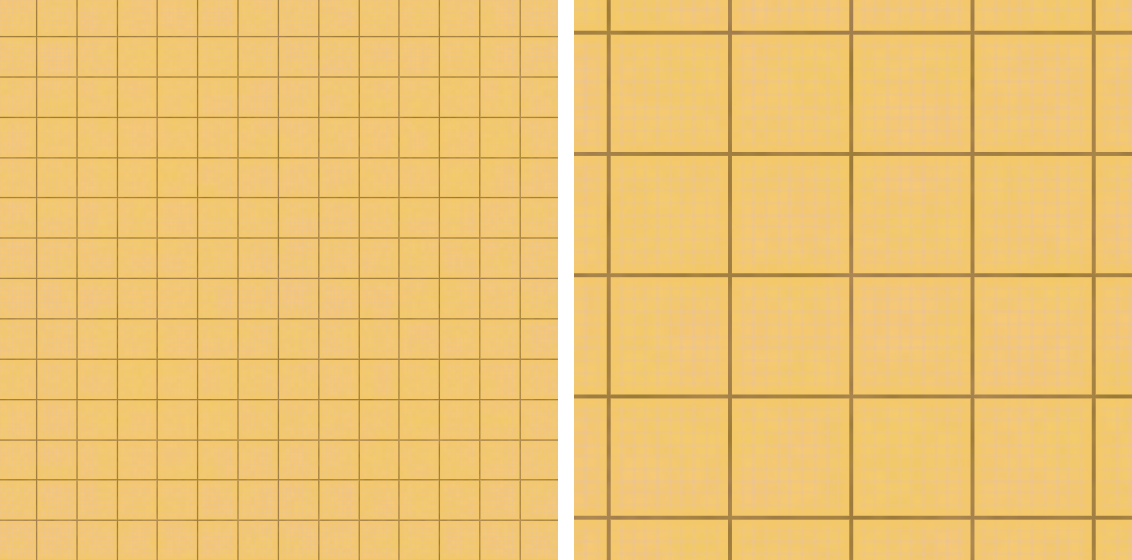
Left: the whole. Right: its middle third, enlarged.
A WebGL 2 fragment shader for this pattern:

```glsl
#version 300 es
precision highp float;

#define CELLS vec2(13.847, 13.887)   // major cells across and down
#define OFFSET vec2(0.907, 0.981)    // first major line, in cells
#define LATTICE vec2(510.0, 512.0)   // steps that lines settle on
#define MINOR_COUNT 10.0             // minor divisions per cell
#define MAJOR_WIDTH 1.2              // in lattice steps
#define MINOR_WIDTH 1.0              // in lattice steps
#define HALO_WIDTH 0.16              // richer paper beside major lines
#define BLOTCH_COUNT 32.0            // patches of uneven tint across
#define PAPER vec3(0.953, 0.785, 0.440)
#define PAPER_RICH vec3(0.955, 0.782, 0.400)
#define MINOR_INK vec3(0.925, 0.768, 0.565)
#define MAJOR_INK vec3(0.615, 0.480, 0.250)

uniform vec2 u_resolution;
out vec4 outColor;

float hash(vec2 p) {
    vec3 q = fract(vec3(p.xyx) * 0.1031);
    q += dot(q, q.yzx + 33.33);
    return fract((q.x + q.y) * q.z);
}

float valueNoise(vec2 p) {
    vec2 i = floor(p);
    vec2 f = fract(p);
    f = f * f * (3.0 - 2.0 * f);
    float low = mix(hash(i), hash(i + vec2(1.0, 0.0)), f.x);
    float high = mix(hash(i + vec2(0.0, 1.0)), hash(i + 1.0), f.x);
    return mix(low, high, f.y);
}

// Distance to the nearest line on each axis, in lattice steps;
// line centres are drawn toward the middle of a step
vec2 lineDistance(vec2 uv, float divisions) {
    vec2 count = CELLS * divisions;
    vec2 start = OFFSET * divisions;
    vec2 index = round(uv * count - start);
    vec2 centre = (index + start) / count * LATTICE;
    vec2 settled = mix(centre, floor(centre) + 0.5, 0.65);
    return abs(uv * LATTICE - settled);
}

// Share of a pixel covered by a line, on each axis
vec2 lineCoverage(vec2 d, float width, vec2 pixel) {
    vec2 right = min(d + 0.5 * pixel, vec2(0.5 * width));
    vec2 left = max(d - 0.5 * pixel, vec2(-0.5 * width));
    return clamp((right - left) / pixel, 0.0, 1.0);
}

void main() {
    vec2 uv = gl_FragCoord.xy / u_resolution;
    vec2 pixel = LATTICE / u_resolution;
    vec2 majorDistance = lineDistance(uv, 1.0);

    // Uneven paper tint
    float blotch = valueNoise(uv * BLOTCH_COUNT);
    float grain = valueNoise(uv * BLOTCH_COUNT * 4.0 + 57.0);
    vec3 tint = vec3(0.008, -0.010, 0.055) * (blotch - 0.5);
    vec3 color = PAPER + tint + 0.014 * (grain - 0.5);

    // Faint minor grid, fading in and out
    vec2 minorLines = lineCoverage(lineDistance(uv, MINOR_COUNT), MINOR_WIDTH, pixel);
    float minorInk = 0.55 * minorLines.x + 0.45 * minorLines.y;
    color = mix(color, MINOR_INK, minorInk * mix(0.6, 1.0, blotch));

    // Richer paper on both sides of the major lines
    vec2 haloReach = HALO_WIDTH * LATTICE / CELLS;
    vec2 halo = 1.0 - smoothstep(vec2(0.0), haloReach, majorDistance);
    color = mix(color, PAPER_RICH, 0.7 * max(halo.x, halo.y));

    // Major grid, its ink shifting between olive and grey brown
    vec2 majorLines = lineCoverage(majorDistance, MAJOR_WIDTH, pixel);
    float majorInk = max(majorLines.x, majorLines.y);
    vec3 ink = MAJOR_INK + vec3(0.03, 0.02, 0.12) * (blotch - 0.4);
    color = mix(color, ink, majorInk * mix(0.84, 1.0, grain));

    outColor = vec4(color, 1.0);
}
```
